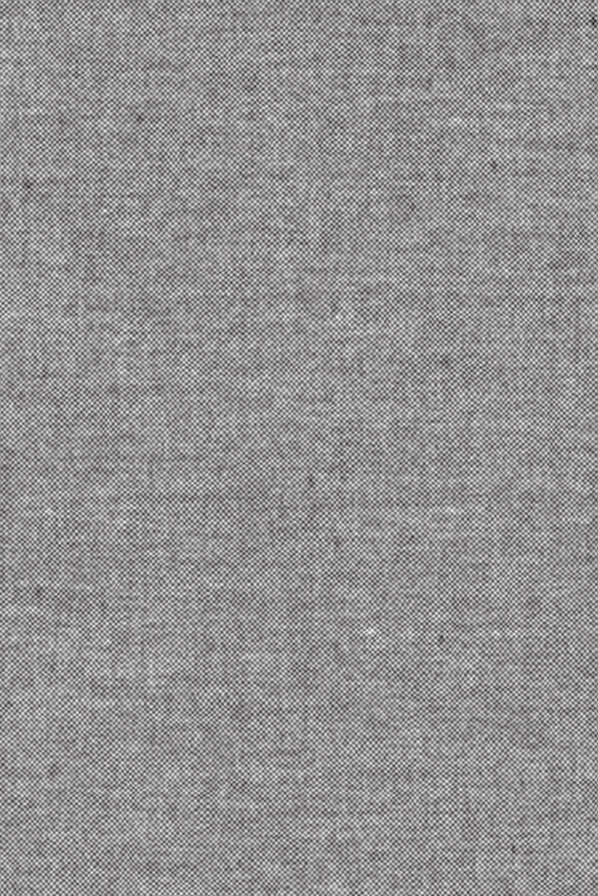
A Shadertoy shader for this texture:

```glsl
// Grey plain-weave linen with uneven yarns and small light and dark slubs.

const float THREADS = 318.0;                    // threads per canvas height
const float PI = 3.14159265;
const vec3 MEAN_GREY = vec3(0.577, 0.571, 0.570);
const vec3 YARN_TINT = vec3(0.995, 1.0, 1.003); // cooler in the light yarn

float hash(vec2 p) {
    vec3 q = fract(vec3(p.xyx) * 0.1031);
    q += dot(q, q.yzx + 33.33);
    return fract((q.x + q.y) * q.z);
}

// Smooth value noise, centred on zero.
float noise(vec2 p) {
    vec2 i = floor(p), f = fract(p);
    f = f * f * (3.0 - 2.0 * f);
    float low = mix(hash(i), hash(i + vec2(1, 0)), f.x);
    float high = mix(hash(i + vec2(0, 1)), hash(i + vec2(1, 1)), f.x);
    return mix(low, high, f.y) - 0.5;
}

// Alternating over-and-under crossings, from -1 to 1.
float weave(vec2 thread) {
    vec2 wave = sin(PI * thread);
    return wave.x * wave.y;
}

// Yarn thickness changes: short and long runs along the first axis.
float yarnStreaks(vec2 thread, float seed) {
    float shortRun = noise(thread * vec2(0.09, 0.85) + seed);
    float longRun = noise(thread * vec2(0.022, 0.7) + seed + 57.0);
    return shortRun + 0.6 * longRun;
}

// Sparse soft knots, one at most in each cell.
float slubs(vec2 p, float cellSize, vec2 radius, float share, float seed) {
    vec2 cell = floor(p / cellSize);
    vec2 key = cell + seed;
    vec2 jitter = vec2(hash(key), hash(key + 19.7));
    vec2 centre = (cell + 0.2 + 0.6 * jitter) * cellSize;
    float size = mix(0.6, 1.3, hash(key + 41.3));
    vec2 d = (p - centre) / (radius * size);
    float strength = step(hash(key + 73.1), share) * mix(0.4, 1.0, hash(key + 8.9));
    return strength * exp(-dot(d, d));
}

void mainImage(out vec4 fragColor, in vec2 fragCoord) {
    vec2 p = fragCoord / iResolution.y;
    vec2 thread = p * THREADS;

    // Threads drift a little from a perfect grid.
    vec2 drift = vec2(noise(thread * vec2(0.12, 0.03)),
                      noise(thread * vec2(0.03, 0.12) + 31.0));
    vec2 fineDrift = vec2(noise(thread * 0.4 + 11.0), noise(thread * 0.4 + 83.0));
    vec2 bent = thread + 0.9 * drift + 0.45 * fineDrift;

    // Crossings, with contrast that varies over the cloth.
    float contrast = 0.232 + 0.08 * noise(thread * 0.15 + 5.0);
    float tone = contrast * weave(bent);

    // Weft streaks dominate, warp streaks are fainter.
    tone += 0.085 * yarnStreaks(thread, 3.0);
    tone += 0.05 * yarnStreaks(thread.yx, 140.0);

    // Fibre grain and faint broad unevenness.
    tone += 0.19 * noise(thread * 0.95 + 211.0);
    tone += 0.012 * noise(p * 9.0 + 17.0);

    // Dark upright knots, pale flecks and a few longer pale weft runs.
    tone -= 0.22 * slubs(p, 0.105, vec2(0.0028, 0.006), 0.5, 7.0);
    tone += 0.18 * slubs(p + 0.04, 0.125, vec2(0.0055, 0.004), 0.45, 61.0);
    tone += 0.07 * slubs(p + 0.07, 0.15, vec2(0.025, 0.003), 0.5, 97.0);

    vec3 colour = MEAN_GREY + tone * YARN_TINT;
    fragColor = vec4(clamp(colour, 0.0, 1.0), 1.0);
}
```
